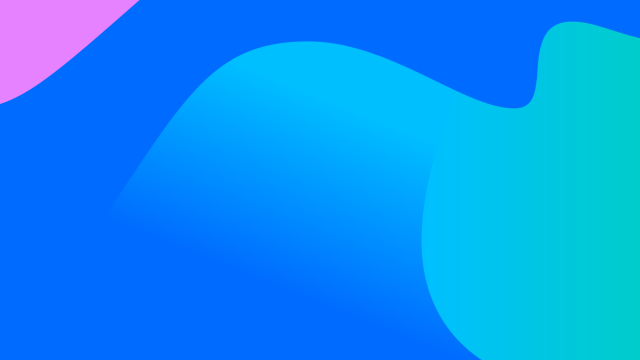
Write a Shadertoy shader that draws this background.

```glsl
// Flat abstract waves: a fading cyan hill, a teal bay and a pink corner on blue.
// Each outline is a chain of cubic Bezier arcs read as a graph v(u); the distance
// to it, estimated from value and slope, gives a smooth edge.

const vec3 BLUE = vec3(0.0, 0.42, 1.0);
const vec3 CYAN = vec3(0.0, 0.75, 1.0);
const vec3 TEAL = vec3(0.0, 0.80, 0.80);
const vec3 PINK = vec3(0.90, 0.51, 1.0);

vec2 bezier(vec2 a, vec2 b, vec2 c, vec2 d, float t) {
    float s = 1.0 - t;
    return s * s * s * a + 3.0 * s * s * t * b + 3.0 * s * t * t * c + t * t * t * d;
}

vec2 bezierTangent(vec2 a, vec2 b, vec2 c, vec2 d, float t) {
    float s = 1.0 - t;
    return s * s * (b - a) + 2.0 * s * t * (c - b) + t * t * (d - c);
}

// Signed distance from p to an arc whose x grows steadily; positive above it
float aboveArc(vec2 p, vec2 a, vec2 b, vec2 c, vec2 d) {
    float lo = 0.0, hi = 1.0;
    for (int i = 0; i < 18; i++) {
        float mid = 0.5 * (lo + hi);
        if (bezier(a, b, c, d, mid).x < p.x) lo = mid; else hi = mid;
    }
    float t = 0.5 * (lo + hi);
    vec2 tangent = normalize(bezierTangent(a, b, c, d, t));
    return (p.y - bezier(a, b, c, d, t).y) * tangent.x;
}

// Long crest: rise, descent, dip, steep step, last slope
float aboveCrest(vec2 p) {
    vec2 top = vec2(0.856, 0.885), dip = vec2(1.428, 0.699);
    vec2 bend = vec2(1.493, 0.803), peak = vec2(1.590, 0.940);
    if (p.x < top.x)
        return aboveArc(p, vec2(0.273, 0.370), vec2(0.514, 0.731), vec2(0.590, 0.885), top);
    if (p.x < dip.x)
        return aboveArc(p, top, vec2(1.083, 0.885), vec2(1.289, 0.699), dip);
    if (p.x < bend.x)
        return aboveArc(p, dip, vec2(1.481, 0.699), vec2(1.488, 0.738), bend);
    if (p.x < peak.x)
        return aboveArc(p, bend, vec2(1.498, 0.889), vec2(1.516, 0.940), peak);
    return aboveArc(p, peak, vec2(1.646, 0.940), vec2(1.701, 0.912), vec2(1.778, 0.894));
}

// Left shore of the bay, with the axes swapped; positive to its right
float rightOfShore(vec2 p) {
    vec2 q = p.yx, west = vec2(0.329, 1.171);
    if (q.x < west.x)
        return aboveArc(q, vec2(0.0, 1.338), vec2(0.074, 1.227), vec2(0.190, 1.171), west);
    return aboveArc(q, west, vec2(0.468, 1.171), vec2(0.606, 1.215), vec2(0.734, 1.262));
}

float aboveCorner(vec2 p) {
    return aboveArc(p, vec2(0.0, 0.711), vec2(0.102, 0.745), vec2(0.197, 0.833), vec2(0.440, 1.046));
}

float coverage(float distance, float pixel) {
    return smoothstep(-0.75 * pixel, 0.75 * pixel, distance);
}

float ramp(float start, float end, float x) {
    return clamp((x - start) / (end - start), 0.0, 1.0);
}

void mainImage(out vec4 fragColor, in vec2 fragCoord) {
    // Canvas height is 1, width is 16/9
    vec2 p = fragCoord / iResolution.xy * vec2(16.0 / 9.0, 1.0);
    float pixel = 1.0 / iResolution.y;

    // Hill fades along a tilted axis, the bay from left to right
    vec3 hill = mix(BLUE, CYAN, ramp(0.507, 1.093, p.y + 0.4 * p.x));
    vec3 bay = mix(CYAN, TEAL, ramp(1.18, 1.76, p.x));
    vec3 land = mix(hill, bay, coverage(rightOfShore(p), pixel));

    vec3 color = mix(land, BLUE, coverage(aboveCrest(p), pixel));
    color = mix(color, PINK, coverage(aboveCorner(p), pixel));
    fragColor = vec4(color, 1.0);
}
```
